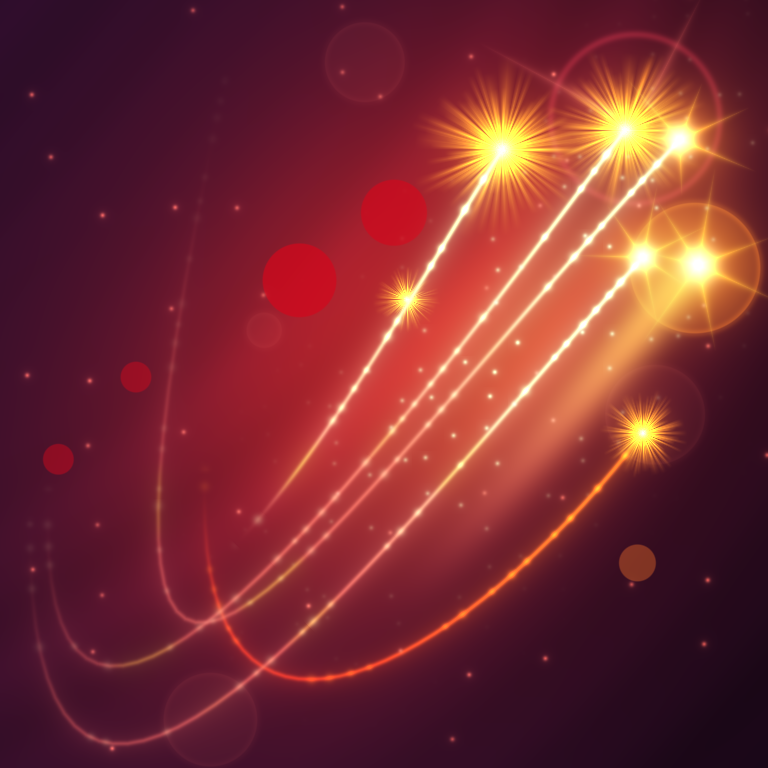
Write a WebGL 2 fragment shader that draws this background.

```glsl
#version 300 es
precision highp float;
// Glowing comet trails sweep up from the lower left into golden stars over
// a crimson haze. Trails are Bezier distances, stars are polar rays, and
// all light is layered with screen blending.
uniform vec2 u_resolution;
out vec4 fragColor;

#define CURVE_STEPS 36.
#define CORE_WIDTH .0032
#define GLOW_WIDTH .014
#define BEAD_SPACING .027
#define DUST_CELL .095
#define PLUM vec3(.15, .045, .16)
#define CRIMSON vec3(.76, .14, .17)
#define CORAL vec3(.93, .35, .27)
#define ORANGE vec3(1, .43, .05)
#define GOLD vec3(1, .83, .12)
#define CREAM vec3(1, .93, .66)

float hash(float n) { return fract(sin(n * 12.7) * 4375.85); }
float gradientNoise(float x) {
  float i = floor(x), f = x - i;
  return mix((2. * hash(i) - 1.) * f, (2. * hash(i + 1.) - 1.) * (f - 1.), f * f * (3. - 2. * f));
}
float gauss(vec2 q) { return exp(-dot(q, q)); }
void add(inout vec3 base, vec3 light) { base += clamp(light, 0., 1.) * (1. - base); }

// Cubic trail: nearest distance and arc length, then core, halo and beads
vec3 trail(vec2 p, vec4 head, vec4 tail, float seed) {
  vec2 a = head.xy;
  float best = 9., arc = 0., run = 0.;
  for (float k = 1.; k <= CURVE_STEPS; k++) {
    float t = k / CURVE_STEPS;
    vec2 m = mix(head.zw, tail.xy, t);
    vec2 b = mix(mix(mix(head.xy, head.zw, t), m, t), mix(m, mix(tail.xy, tail.zw, t), t), t), ab = b - a;
    float h = clamp(dot(p - a, ab) / dot(ab, ab), 0., 1.), d = length(p - a - ab * h), len = length(ab);
    if (d < best) { best = d; arc = run + h * len; }
    run += len;
    a = b;
  }
  float gilt = smoothstep(.05, .3, gradientNoise(arc * 7. + seed * 31.));
  vec3 tint = mix(CREAM, CORAL, smoothstep(.1, .65, arc));
  tint = mix(tint, GOLD * .85, gilt * .6 * smoothstep(.15, .5, arc));
  float glow = .85 * gauss(vec2(best / CORE_WIDTH, 0)) + .42 * exp(-best / GLOW_WIDTH);
  glow *= mix(1., .07, smoothstep(0., 1.6, arc)) * (1. - smoothstep(run * .75, run, arc));
  float id = floor(arc / BEAD_SPACING), pick = hash(id + seed * 57.);
  float along = arc - (id + .3 + .4 * fract(pick * 7.)) * BEAD_SPACING;
  float bead = step(.45, pick) * gauss(vec2(along, best) / (.002 + .005 * pick));
  return tint * glow + CREAM * bead * exp(-2.2 * arc);
}

// Dense polar rays around a hot core
vec3 burst(vec2 q, float radius) {
  q /= radius;
  float r = length(q), turn = atan(q.y, q.x) / 6.2832 + .5, rays = 0.;
  for (float n = 25.; n < 60.; n += 16.) {
    float k = turn * n, reach = mix(.35, 1., hash(floor(k) + n + radius * 99.));
    rays += (1. - abs(2. * fract(k) - 1.)) * max(1. - r / reach, 0.);
  }
  return mix(ORANGE, GOLD, exp(-r * 3.)) * rays + ORANGE * .55 * gauss(q * 2.)
    + GOLD * 1.2 * gauss(q * 5.) + CREAM * gauss(q * 12.);
}
float spike(vec2 q, float angle, float reach, float width) {
  vec2 dir = vec2(cos(angle), sin(angle));
  float along = dot(q, dir), across = abs(dot(q, vec2(-dir.y, dir.x)));
  float taper = clamp(1. - along / reach, 0., 1.);
  return smoothstep(-width, width, along) * taper * exp(-across / (width * (.15 + taper)));
}
// Few long spikes around a soft core
vec3 flare(vec2 q, float radius) {
  q /= radius;
  vec3 light = CREAM * 1.3 * gauss(q * 6.) + ORANGE * .7 * gauss(q * 2.);
  for (float k = 0.; k < 7.; k++) {
    float h = hash(k + radius * 99.);
    light += mix(ORANGE, GOLD, .55) * spike(q, .2 + k * .9 + .3 * h, .6 + .4 * h, .045);
  }
  return light;
}
// Lens disc: x is the fill, y is the rim
vec2 disc(vec2 p, vec3 s) {
  float d = length(p - s.xy) - s.z, px = 1. / u_resolution.y;
  return vec2(1. - smoothstep(-px, px, d), gauss(vec2(d / .005, 0)));
}

void main() {
  vec2 p = gl_FragCoord.xy / u_resolution.y;
  // Haze, warm band, veils and smear, aligned with the trails
  mat2 turn = mat2(.65, .76, .76, -.65);
  vec2 q = turn * (p - vec2(.52, .57)), tail = turn * (p - vec2(.9, .65));
  vec3 col = mix(PLUM, PLUM * .55, smoothstep(.3, 1., p.x));
  col = mix(col, vec3(.42, .09, .18), gauss(q / vec2(.62, .42)));
  col = mix(col, CRIMSON, .9 * gauss(q / vec2(.36, .22)));
  float heat = gauss((q - vec2(.12, .14)) / vec2(.27, .12));
  col = mix(col, vec3(.98, .43, .26), .75 * heat);
  col *= 1. + .2 * gradientNoise(q.y * 13. + q.x * q.x * 4. + 20.);
  float smear = smoothstep(-.62, -.02, tail.x) * (1. - smoothstep(-.02, .06, tail.x));
  add(col, mix(CORAL, GOLD, smear * smear * .6) * smear * gauss(vec2(tail.y / .032, 0)));
  // Lens discs: four reds, faint ghosts, then golds
  vec3 discs[8] = vec3[8](vec3(.39, .635, .048), vec3(.513, .723, .043), vec3(.177, .509, .02), vec3(.076, .402, .02),
    vec3(.475, .919, .052), vec3(.344, .57, .023), vec3(.853, .46, .065), vec3(.274, .063, .061));
  for (int i = 0; i < 8; i++) {
    vec2 d = disc(p, discs[i]);
    if (i < 4) col = mix(col, vec3(.82, .03, .11), d.x * (.3 + 9. * discs[i].z));
    else add(col, CORAL * dot(d, vec2(.07, .05)));
  }
  add(col, ORANGE * dot(disc(p, vec3(.905, .651, .085)), vec2(.32, .25)));
  add(col, ORANGE * .38 * disc(p, vec3(.83, .267, .024)).x);
  add(col, CRIMSON * .4 * disc(p, vec3(.827, .845, .11)).y);
  // Trails: control points from head to tail, the last one orange
  vec4 ends[10] = vec4[10](vec4(.814, .831, .508, .421), vec4(.039, -.211, .063, .362),
    vec4(.885, .818, .389, .285), vec4(.034, -.315, .293, .896), vec4(.837, .665, .491, .28), vec4(.033, -.339, .039, .323),
    vec4(.654, .805, .56, .659), vec4(.436, .427, .306, .29), vec4(.837, .436, .618, .147), vec4(.246, -.089, .267, .388));
  for (int i = 0; i < 5; i++)
    add(col, trail(p, ends[2 * i], ends[2 * i + 1], float(i)) * (i < 4 ? vec3(1) : ORANGE));
  // Dust: coral motes, then fine gold in the warm band
  for (float k = 0.; k < 2.; k++) {
    vec2 g = p / DUST_CELL * (1. + 1.3 * k), cell = floor(g);
    float n = cell.x + cell.y * 37. + k * 9., pick = hash(n);
    float d = length(g - cell - .2 - .6 * vec2(hash(n + .3), hash(n + .6))) * DUST_CELL / (1. + 1.3 * k);
    float mote = step(.55, pick) * (gauss(vec2(d / .003, 0)) + .4 * exp(-d / .004));
    add(col, mix(CORAL, CREAM, k) * mote * mix(.8 * pick, heat, k));
  }
  // Stars at the trail heads: four bursts, three flares, two streaks
  vec3 stars[7] = vec3[7](vec3(.654, .805, .125), vec3(.814, .83, .115), vec3(.53, .61, .045), vec3(.837, .436, .06),
    vec3(.885, .818, .11), vec3(.837, .665, .1), vec3(.909, .655, .13));
  for (int i = 0; i < 7; i++) {
    vec2 s = p - stars[i].xy;
    add(col, i < 4 ? burst(s, stars[i].z) : flare(s, stars[i].z));
  }
  add(col, CORAL * .7 * (spike(p - vec2(.84, .86), 1.1, .17, .008) + spike(p - vec2(.8, .85), 2.65, .2, .008)));
  fragColor = vec4(col, 1);
}
```
